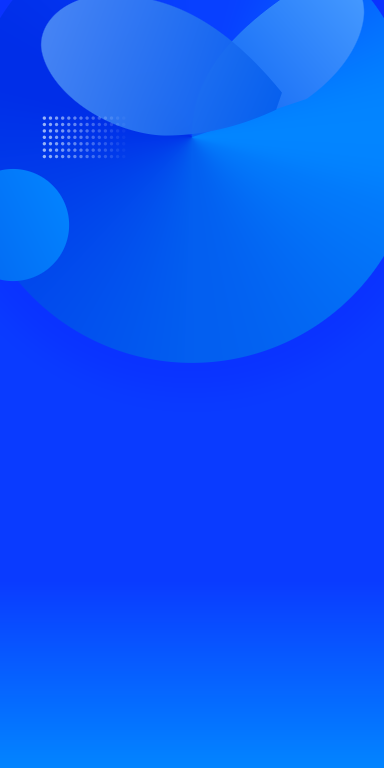
This background is drawn by a WebGL 1 fragment shader. Its source:

```glsl
precision highp float;
// Blue poster background: a large disc with a conic sweep, two translucent
// petals, a small disc and a fading dot grid over a base with a lit foot.
// Shapes are signed fields in units of the canvas width, origin at top left.

uniform vec2 u_resolution;

#define DISC_CENTER vec2(0.5, 0.357)
#define DISC_RADIUS 0.588
#define BALL_CENTER vec2(0.034, 0.586)
#define BALL_RADIUS 0.146
#define FOOT_HEIGHT 0.49
#define GRID_ORIGIN vec2(0.1155, 0.3075)
#define GRID_STEP vec2(0.0159, 0.0167)
#define GRID_COUNT vec2(14.0, 7.0)
#define DOT_RADIUS 0.0043
#define BASE_BLUE vec3(0.04, 0.23, 1.0)
#define BRIGHT_BLUE vec3(0.01, 0.52, 1.0)

const float TAU = 6.28318;

// Antialiased coverage of a field that is negative inside.
float cover(float d) {
  return clamp(0.5 - d * u_resolution.x, 0.0, 1.0);
}

float superellipse(vec2 p, vec2 radii, float n) {
  vec2 q = pow(max(abs(p) / radii, 1e-4), vec2(n));
  return (pow(q.x + q.y, 1.0 / n) - 1.0) * min(radii.x, radii.y);
}

// Wide petal: rounded left side, tapering to a clipped tip on the right.
float leftPetal(vec2 p) {
  vec2 side = vec2(0.107, 0.117);
  vec2 top = vec2(0.281, -0.013);
  vec2 bottom = vec2(0.430, 0.353);
  float upper = top.y + 1.45 * pow(max(p.x - top.x, 1e-4), 2.2) - p.y;
  float fall = max(p.x - bottom.x, 0.0);
  float lower = p.y - bottom.y + 0.806 * fall * fall;
  float tip = dot(p, vec2(0.946, 0.323)) - 0.7726;
  float d = max(max(upper * 0.75, lower), tip);
  if (p.y < side.y && p.x < top.x) {
    d = max(d, superellipse(p - vec2(top.x, side.y), top - side + vec2(0.0, 0.26), 2.0));
  }
  if (p.y >= side.y && p.x < bottom.x) {
    d = max(d, superellipse(p - vec2(bottom.x, side.y), bottom - side, 1.75));
  }
  return d;
}

// Upright petal: grows from the disc centre towards the upper right.
float rightPetal(vec2 p) {
  vec2 q = p - DISC_CENTER;
  float inner = 2.21 * pow(max(-q.y, 1e-4), 2.2) - q.x;
  float under = (q.y + 0.333 * q.x) * 0.95;
  float outer = superellipse(p - vec2(0.5, 0.031), vec2(0.448, 0.326), 1.8);
  return max(max(inner * 0.8, under), outer);
}

// Colour around the disc, clockwise from the right.
vec3 conicSweep(vec2 q) {
  float turn = fract(atan(q.y, q.x) / TAU + 1.0);
  vec3 c = mix(BRIGHT_BLUE, vec3(0.01, 0.37, 0.94), smoothstep(-0.05, 0.26, turn));
  c = mix(BRIGHT_BLUE, c, smoothstep(0.0, 0.06, turn));
  c = mix(c, vec3(0.0, 0.18, 0.91), clamp((turn - 0.25) / 0.29, 0.0, 1.0));
  c = mix(c, vec3(0.03, 0.25, 1.0), smoothstep(0.56, 0.76, turn));
  return mix(c, BRIGHT_BLUE, smoothstep(0.78, 0.99, turn));
}

float dotGrid(vec2 p) {
  vec2 cell = (p - GRID_ORIGIN) / GRID_STEP;
  vec2 index = clamp(floor(cell + 0.5), vec2(0.0), GRID_COUNT - 1.0);
  float d = length((cell - index) * GRID_STEP) - DOT_RADIUS;
  float fade = 1.0 - index.x / GRID_COUNT.x;
  return cover(d) * 0.7 * fade;
}

void main() {
  vec2 p = vec2(gl_FragCoord.x, u_resolution.y - gl_FragCoord.y) / u_resolution.x;
  float height = gl_FragCoord.y / u_resolution.x;

  // Base with a bright foot
  vec3 color = mix(BRIGHT_BLUE, BASE_BLUE, clamp(height / FOOT_HEIGHT, 0.0, 1.0));

  // Large disc and its faint shadow
  vec2 q = p - DISC_CENTER;
  float disc = length(q) - DISC_RADIUS;
  color.g -= 0.03 * (1.0 - smoothstep(0.0, 0.14, disc));
  color = mix(color, conicSweep(q), cover(disc));

  // Petals, paler towards their outer ends
  float rise = clamp(dot(q, vec2(0.76, -0.65)) / 0.58, 0.0, 1.0);
  vec3 rightTint = mix(vec3(0.03, 0.37, 0.95), vec3(0.27, 0.6, 1.0), rise);
  color = mix(color, rightTint, cover(rightPetal(p)));
  float along = clamp(dot(p - vec2(0.13, 0.08), vec2(0.95, 0.31)) / 0.62, 0.0, 1.0);
  vec3 leftTint = mix(vec3(0.29, 0.54, 0.96), vec3(0.02, 0.37, 0.93), along);
  color = mix(color, leftTint, 0.92 * cover(leftPetal(p)));

  // Dot grid, then the small disc at the left edge
  color = mix(color, vec3(0.85, 0.92, 1.0), dotGrid(p));
  vec2 b = (p - BALL_CENTER) / BALL_RADIUS;
  float glow = clamp(0.45 + 0.5 * dot(b, vec2(0.8, -0.4)), 0.0, 1.0);
  vec3 ballTint = mix(vec3(0.01, 0.41, 0.95), BRIGHT_BLUE, glow);
  color = mix(color, ballTint, cover((length(b) - 1.0) * BALL_RADIUS));

  gl_FragColor = vec4(color, 1.0);
}
```
